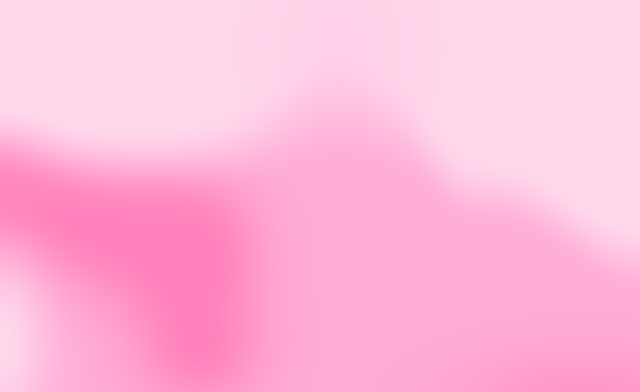
Write a WebGL 2 fragment shader that draws this background.

```glsl
#version 300 es
precision highp float;

#define PALE vec3(1.0, 0.85, 0.923)
#define MID vec3(1.0, 0.68, 0.84)
#define DEEP vec3(1.0, 0.50, 0.73)
#define ASPECT 1.63
#define RIBBON_RADIUS 0.16
#define EDGE_SOFTNESS 0.10
#define HAZE 0.20
#define CORNER_GLOW 0.50

uniform vec2 u_resolution;
out vec4 fragColor;

float bell(float x) {
    return exp(-x * x);
}

// Soft elliptical spot
float glow(vec2 p, vec2 center, vec2 radius) {
    vec2 d = (p - center) / radius;
    return exp(-dot(d, d));
}

// Soft stroke from a to b
float stroke(vec2 p, vec2 a, vec2 b, float radius) {
    vec2 ab = b - a;
    float along = clamp(dot(p - a, ab) / dot(ab, ab), 0.0, 1.0);
    return bell(length(p - a - ab * along) / radius);
}

// Pink body below a rolling upper edge
float body(vec2 uv) {
    float hump = bell((uv.x - 0.53) / 0.13);
    float edge = 0.59 + 0.13 * hump + 0.06 * bell(uv.x / 0.09);
    edge -= 0.09 * smoothstep(0.62, 0.74, uv.x);
    edge -= 0.16 * smoothstep(0.78, 1.0, uv.x);
    float soft = EDGE_SOFTNESS + 0.06 * hump;
    return 1.0 - smoothstep(edge - soft, edge + soft, uv.y);
}

void main() {
    vec2 uv = gl_FragCoord.xy / u_resolution;
    vec2 p = uv * vec2(ASPECT, 1.0);

    // Pale ground, faint haze and pink body
    float haze = HAZE * glow(uv, vec2(0.53, 0.88), vec2(0.16, 0.35));
    float pink = body(uv);
    vec3 color = mix(PALE, MID, max(pink, 1.0 - (1.0 - pink) * (1.0 - haze)));

    // Bent saturated ribbon on the left
    vec2 bend = vec2(0.466, 0.354);
    float upper = stroke(p, vec2(0.0, 0.481), bend, RIBBON_RADIUS);
    float lower = stroke(p, bend, vec2(0.505, 0.13), RIBBON_RADIUS);
    float ribbon = 1.0 - (1.0 - upper) * (1.0 - lower);
    color = mix(color, DEEP, ribbon * pink);

    // Warm lower right corner and pale lower left corner
    color = mix(color, DEEP, CORNER_GLOW * glow(uv, vec2(0.91, -0.02), vec2(0.19, 0.13)));
    color = mix(color, PALE, glow(p, vec2(0.0, 0.12), vec2(0.123, 0.222)));

    fragColor = vec4(color, 1.0);
}
```
